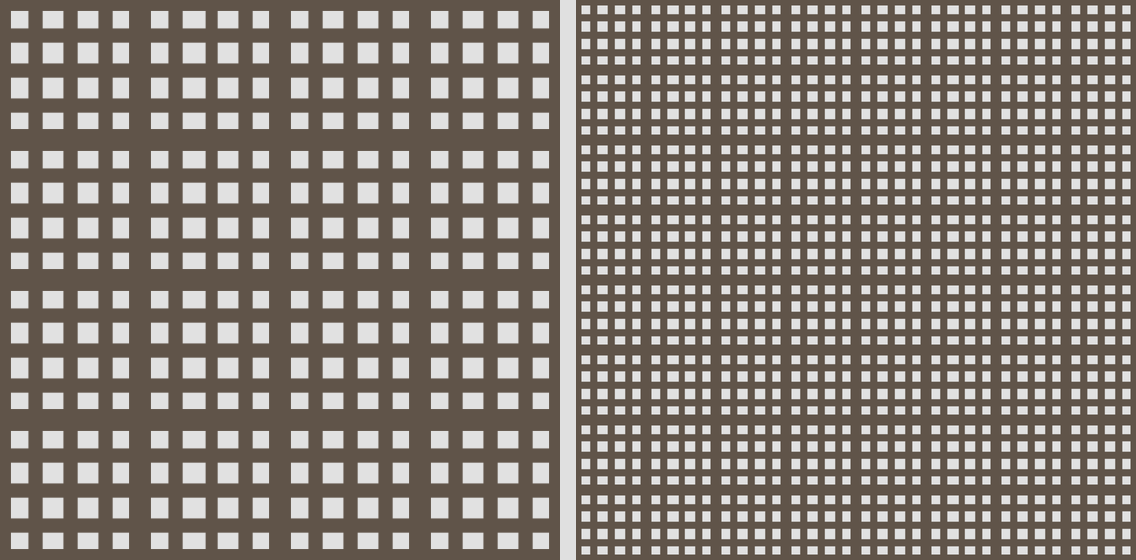
Left, the tile; right, the same tile 2 across and 2 down.
Reproduce this pattern procedurally as a Shadertoy shader.

```glsl
const vec3 BAR_COLOR = vec3(0.376, 0.330, 0.288);
const vec3 PANE_COLOR = vec3(0.882);
const float REPEATS = 4.0;           // heavy cells across and down
const float BARS = 4.0;              // bars per cell, the first one heavy
const float HEAVY_WIDTH = 0.15625;   // widths in units of one cell
const float THIN_WIDTH = 0.1016;
const float THIN_SHIFT = 0.0039;     // thin bars sit slightly off centre
const float NARROW_INDEX = 6.0;      // the one upright that is trimmed
const float NARROW_TRIM = 0.0156;    // taken from its left edge
const float NO_INDEX = -1.0;

// Signed distance to the nearest bar along one axis, in cells
float barDistance(float t, float narrowIndex) {
    float index = floor(t * BARS + 0.5);
    bool heavy = mod(index, BARS) < 0.5;
    float width = heavy ? HEAVY_WIDTH : THIN_WIDTH;
    float center = index / BARS + (heavy ? 0.0 : THIN_SHIFT);

    if (abs(index - narrowIndex) < 0.5) {
        width -= NARROW_TRIM;
        center += 0.5 * NARROW_TRIM;
    }
    return abs(t - center) - 0.5 * width;
}

// Antialiased coverage over one pixel
float coverage(float dist, float pixel) {
    return clamp(0.5 - dist / pixel, 0.0, 1.0);
}

void mainImage(out vec4 fragColor, in vec2 fragCoord) {
    vec2 uv = fragCoord / iResolution.xy;
    vec2 cell = vec2(uv.x, 1.0 - uv.y) * REPEATS;
    vec2 pixel = REPEATS / iResolution.xy;

    float upright = coverage(barDistance(cell.x, NARROW_INDEX), pixel.x);
    float level = coverage(barDistance(cell.y, NO_INDEX), pixel.y);

    // Panes show where neither set of bars covers
    float pane = (1.0 - upright) * (1.0 - level);
    fragColor = vec4(mix(BAR_COLOR, PANE_COLOR, pane), 1.0);
}
```
